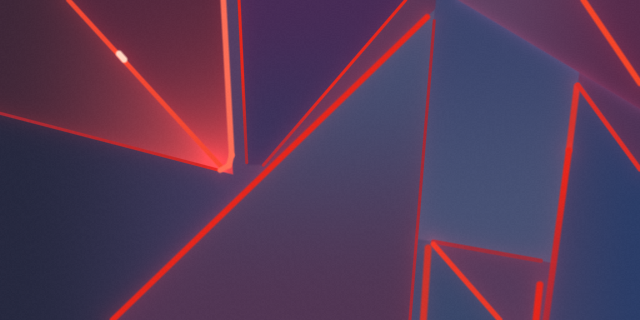
This background is drawn by a WebGL 1 fragment shader. Its source:

```glsl
precision highp float;
// Dusky angular wall panels edged with glowing red light tubes.
uniform vec2 u_resolution;

const vec3 RED = vec3(0.90, 0.15, 0.11);
const vec3 CORAL = vec3(0.98, 0.43, 0.34);
const vec3 CRIMSON = vec3(0.65, 0.16, 0.21);

// Soft mask: 1 to the left of the directed line a -> b.
float leftOf(vec2 p, vec2 a, vec2 b) {
  vec2 d = normalize(b - a);
  return smoothstep(-0.004, 0.004, d.x * (p.y - a.y) - d.y * (p.x - a.x));
}

float segmentDistance(vec2 p, vec2 a, vec2 b) {
  vec2 d = b - a;
  return length(p - a - d * clamp(dot(p - a, d) / dot(d, d), 0.0, 1.0));
}

// Light tube with a soft edge and an exponential halo.
vec3 tube(vec3 base, vec2 p, vec2 a, vec2 b, float width, float halo, vec3 tint) {
  float d = segmentDistance(p, a, b);
  base += halo * vec3(0.50, 0.04, 0.03) * exp(-d / 0.028);
  return mix(base, tint, 1.0 - smoothstep(width * 0.45, width * 1.25 + 0.001, d));
}

float hash(vec2 p) {
  return fract(sin(dot(p, vec2(127.1, 311.7))) * 43758.5);
}

void main() {
  vec2 p = gl_FragCoord.xy / u_resolution * vec2(2.0, 1.0);

  // Panel boundaries
  float aboveShelf = leftOf(p, vec2(0.0, 0.646), vec2(0.685, 0.466));
  float rightOfRay = leftOf(p, vec2(0.214, 1.0), vec2(0.70, 0.475));
  float pastPost = leftOf(p, vec2(0.698, 1.0), vec2(0.726, 0.50));
  float pastSlit = leftOf(p, vec2(0.747, 1.0), vec2(0.771, 0.492));
  float underBlade = leftOf(p, vec2(1.268, 1.0), vec2(0.823, 0.484));
  float aboveDiagonal = leftOf(p, vec2(0.352, 0.0), vec2(1.341, 0.953));
  float pastSeam = leftOf(p, vec2(1.357, 0.935), vec2(1.281, 0.0));
  float aboveRoof = leftOf(p, vec2(1.432, 1.0), vec2(2.0, 0.66));
  float pastPillar = leftOf(p, vec2(1.805, 0.734), vec2(1.706, 0.0));
  float aboveRafter = leftOf(p, vec2(1.815, 0.738), vec2(2.0, 0.471));
  float aboveSill = leftOf(p, vec2(1.354, 0.245), vec2(1.69, 0.185));
  float aboveBrace = leftOf(p, vec2(1.354, 0.237), vec2(1.562, 0.0));

  // Left side: navy floor, maroon wedge, violet slits
  vec3 c = mix(vec3(0.15, 0.16, 0.25), vec3(0.27, 0.24, 0.39), smoothstep(0.0, 0.85, p.x));
  float corner = exp(-4.5 * length(p - vec2(0.68, 0.49)));
  vec3 wedge = mix(vec3(0.23, 0.15, 0.22), vec3(0.36, 0.18, 0.26), smoothstep(0.0, 0.5, p.x));
  wedge = mix(wedge, vec3(0.29, 0.15, 0.24), rightOfRay);
  wedge += vec3(0.62, 0.14, 0.08) * corner;
  c = mix(c, wedge, aboveShelf * (1.0 - pastPost));
  vec3 slit = mix(vec3(0.22, 0.20, 0.36), vec3(0.28, 0.17, 0.34), smoothstep(0.5, 1.0, p.y));
  c = mix(c, slit, pastSlit * (1.0 - underBlade) * smoothstep(0.478, 0.490, p.y));
  c = mix(c, vec3(0.32, 0.21, 0.34), underBlade * aboveDiagonal * smoothstep(0.47, 0.50, p.y));

  // Large central panel
  vec3 center = mix(vec3(0.32, 0.21, 0.33), vec3(0.27, 0.31, 0.45), smoothstep(0.0, 0.85, p.y));
  c = mix(c, center, (1.0 - aboveDiagonal) * (1.0 - pastSeam));

  // Right side: blue pane, small lower triangles, roof and far pane
  vec3 pane = mix(vec3(0.28, 0.32, 0.46), vec3(0.23, 0.27, 0.43), smoothstep(0.3, 1.0, p.y));
  pane = mix(pane, vec3(0.33, 0.23, 0.36), (1.0 - aboveSill) * aboveBrace);
  pane = mix(pane, vec3(0.22, 0.28, 0.42), (1.0 - aboveSill) * (1.0 - aboveBrace));
  c = mix(c, pane, pastSeam);
  vec3 farPane = mix(vec3(0.23, 0.25, 0.40), vec3(0.17, 0.24, 0.41), smoothstep(1.75, 2.0, p.x));
  c = mix(c, farPane, pastPillar * (1.0 - aboveRafter));
  c = mix(c, vec3(0.30, 0.20, 0.34), aboveRafter * pastPillar);
  vec3 roof = mix(vec3(0.37, 0.25, 0.38), vec3(0.34, 0.17, 0.30), smoothstep(1.5, 2.0, p.x));
  c = mix(c, roof, aboveRoof);
  c += vec3(0.10, 0.03, 0.05) * exp(-segmentDistance(p, vec2(1.432, 1.0), vec2(2.0, 0.66)) / 0.018);

  // Tubes around the left wedge, with a rounded tip and a hot spot
  c = tube(c, p, vec2(0.0, 0.646), vec2(0.685, 0.468), 0.005, 0.22, mix(CRIMSON, RED, p.x));
  c = tube(c, p, vec2(0.214, 1.0), vec2(0.695, 0.475), 0.008, 0.28, vec3(0.95, 0.28, 0.20));
  c = tube(c, p, vec2(0.698, 1.0), vec2(0.724, 0.515), 0.010, 0.20, CORAL);
  c = tube(c, p, vec2(0.724, 0.515), vec2(0.715, 0.483), 0.010, 0.0, CORAL);
  c = tube(c, p, vec2(0.715, 0.483), vec2(0.688, 0.468), 0.009, 0.0, CORAL);
  c = tube(c, p, vec2(0.372, 0.832), vec2(0.388, 0.814), 0.011, 0.15, vec3(1.0, 0.84, 0.76));

  // Slit, blade and long diagonal
  c = tube(c, p, vec2(0.747, 1.0), vec2(0.771, 0.492), 0.005, 0.12, mix(CRIMSON, RED, smoothstep(0.5, 0.8, p.y)));
  c = tube(c, p, vec2(1.268, 1.0), vec2(0.823, 0.484), 0.005, 0.14, mix(CRIMSON, RED, smoothstep(0.5, 0.75, p.y)));
  c = tube(c, p, vec2(0.352, 0.0), vec2(1.335, 0.947), 0.010, 0.18 + 0.22 * aboveDiagonal, RED);
  c = tube(c, p, vec2(1.357, 0.935), vec2(1.281, 0.0), 0.005, 0.13, CRIMSON);

  // Tubes of the right side
  c = tube(c, p, vec2(1.823, 1.0), vec2(2.0, 0.74), 0.010, 0.25, vec3(0.96, 0.27, 0.16));
  c = tube(c, p, vec2(1.803, 0.73), vec2(1.778, 0.53), 0.011, 0.20, vec3(0.82, 0.20, 0.18));
  c = tube(c, p, vec2(1.778, 0.53), vec2(1.706, 0.0), 0.011, 0.20, mix(CRIMSON, RED, smoothstep(0.0, 0.5, p.y)));
  c = tube(c, p, vec2(1.806, 0.735), vec2(2.0, 0.471), 0.008, 0.20, vec3(0.87, 0.18, 0.16));
  c = tube(c, p, vec2(1.354, 0.245), vec2(1.69, 0.185), 0.007, 0.20, vec3(0.62, 0.18, 0.24));
  c = tube(c, p, vec2(1.354, 0.237), vec2(1.562, 0.0), 0.009, 0.20, vec3(0.92, 0.22, 0.16));
  c = tube(c, p, vec2(1.338, 0.225), vec2(1.323, 0.0), 0.012, 0.18, vec3(0.82, 0.20, 0.17));
  c = tube(c, p, vec2(1.687, 0.11), vec2(1.675, 0.0), 0.012, 0.22, RED);

  // Fine grain
  c += (hash(floor(p * 256.0)) - 0.5) * 0.012;
  gl_FragColor = vec4(clamp(c, 0.0, 1.0), 1.0);
}
```
